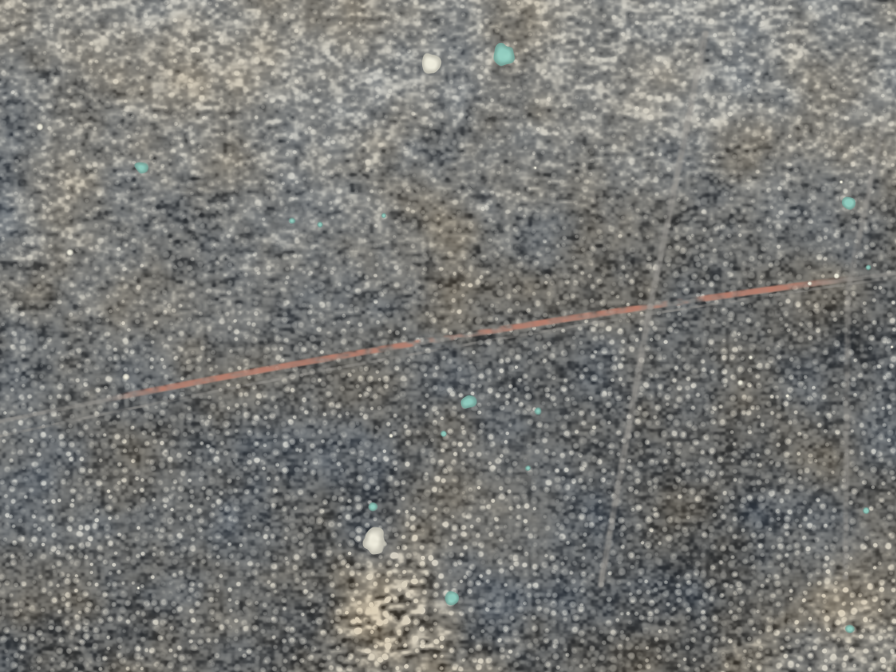
Write a Shadertoy shader that draws this texture.

```glsl
// Weathered dark metal plate: leathery grain, pale specks, dust, scratches and mint paint spots.

const vec3 SHADOW = vec3(0.17, 0.18, 0.19);
const vec3 MIDTONE = vec3(0.46, 0.465, 0.46);
const vec3 HIGHLIGHT = vec3(0.82, 0.81, 0.77);
const vec3 RUST = vec3(0.73, 0.49, 0.42);
const vec3 SCRATCH = vec3(0.60, 0.59, 0.57);
const vec3 MINT = vec3(0.53, 0.76, 0.71);
const vec3 CHALK = vec3(0.90, 0.89, 0.83);

vec2 hash22(vec2 p) {
    vec3 q = fract(p.xyx * vec3(0.1031, 0.1030, 0.0973));
    q += dot(q, q.yzx + 33.33);
    return fract((q.xx + q.yz) * q.zy);
}

float noise(vec2 p) {
    vec2 i = floor(p), f = fract(p);
    f = f * f * (3.0 - 2.0 * f);
    float low = mix(hash22(i).x, hash22(i + vec2(1, 0)).x, f.x);
    float high = mix(hash22(i + vec2(0, 1)).x, hash22(i + vec2(1, 1)).x, f.x);
    return mix(low, high, f.y);
}

float fbm(vec2 p) {
    float sum = 0.0, gain = 0.533;
    for (int i = 0; i < 4; i++) {
        sum += gain * noise(p);
        p = mat2(1.6, 1.2, -1.2, 1.6) * p + 7.3;
        gain *= 0.5;
    }
    return sum;
}

// Soft round grains of random size and brightness, one per cell
float speckles(vec2 p) {
    vec2 cell = floor(p);
    float best = 0.0;
    for (int y = -1; y <= 1; y++)
    for (int x = -1; x <= 1; x++) {
        vec2 id = cell + vec2(x, y);
        vec2 look = hash22(id + 91.7);
        float d = length(p - id - 0.15 - 0.7 * hash22(id));
        float radius = mix(0.28, 0.55, look.x);
        best = max(best, smoothstep(radius, radius * 0.3, d) * look.y);
    }
    return best;
}

float segment(vec2 p, vec2 a, vec2 b) {
    vec2 ab = b - a;
    return length(p - a - ab * clamp(dot(p - a, ab) / dot(ab, ab), 0.0, 1.0));
}

float stroke(float d, float width, float blur) {
    return 1.0 - smoothstep(width - blur, width + blur, abs(d));
}

// Paint drop with a slightly ragged rim and a shaded edge
vec3 drop(vec3 color, vec2 p, vec2 center, float radius, vec3 paint, float blur) {
    float d = length(p - center) + (noise(p * 90.0) - 0.5) * radius * 0.5;
    float shade = mix(1.08, 0.85, smoothstep(0.3, 1.0, d / radius));
    return mix(color, paint * shade, 0.92 * stroke(d, radius, blur));
}

vec3 scatterDrops(vec3 color, vec2 p, float seed, float aspect, vec2 sizes, vec3 paint, float blur) {
    for (int i = 0; i < 13; i++) {
        vec2 h = hash22(vec2(float(i) * 3.7, seed));
        float size = hash22(h * 97.0 + seed).x;
        vec2 center = vec2(h.x * aspect, h.y * 0.85);
        color = drop(color, p, center, mix(sizes.x, sizes.y, size * size), paint, blur);
    }
    return color;
}

float surfaceTone(vec2 p, float upper, float dust) {
    vec2 warped = p + 0.012 * vec2(noise(p * 23.0), noise(p * 19.0 + 5.0));
    float wrinkles = noise(warped * vec2(32.0, 85.0)) - 0.5;
    float grain = noise(warped * vec2(88.0, 135.0)) - 0.5;
    float grit = noise(p * vec2(170.0, 200.0) + 31.0) - 0.5;
    float tone = mix(0.33, 0.425, upper) + 0.12 * smoothstep(0.6, 1.0, p.y);
    tone += (fbm(p * vec2(4.0, 6.0)) - 0.5) * 0.22;
    tone += wrinkles * mix(0.06, 0.17, upper) + grain * mix(0.16, 0.34, upper) + grit * 0.22;
    tone += speckles(p * 72.0) * mix(0.40, 0.17, upper);
    return tone + dust * (0.13 + 0.35 * grain);
}

void mainImage(out vec4 fragColor, in vec2 fragCoord) {
    vec2 p = fragCoord / iResolution.y;
    float aspect = iResolution.x / iResolution.y;
    float blur = max(0.0015, 0.8 / iResolution.y);

    // Plate and dust
    float curve = p.y - (0.373 + 0.205 * p.x - 0.03 * p.x * p.x);
    float upper = smoothstep(-0.12, 0.25, curve);
    float patches = smoothstep(0.42, 0.68, fbm(p * 7.0 + 3.0));
    float dust = patches * smoothstep(0.24, 0.06, p.y);
    dust += 0.9 * smoothstep(0.13, 0.02, length((p - vec2(0.59, 0.12)) * vec2(1.2, 0.8)));
    float tone = surfaceTone(p, upper, dust);
    vec3 color = mix(SHADOW, MIDTONE, smoothstep(0.10, 0.46, tone));
    color = mix(color, HIGHLIGHT, smoothstep(0.40, 0.88, tone));
    float warmth = (fbm(p * 9.0 + 20.0) - 0.45) * 0.12 + dust * 0.025;
    color += warmth * vec3(0.6, 0.1, -0.6);

    // Long curved scratch with broken rust
    float wear = noise(p * vec2(95.0, 140.0));
    float rust = smoothstep(0.25, 0.55, noise(vec2(p.x * 6.0, 4.0)) + 0.3 * wear);
    rust *= smoothstep(0.15, 0.25, p.x) * smoothstep(1.28, 1.15, p.x);
    color = mix(color, SCRATCH, stroke(curve, 0.003, blur * 1.5) * (0.35 + 0.4 * wear));
    color = mix(color, RUST, stroke(curve - 0.001, 0.0045, blur * 1.5) * rust * (0.45 + 0.5 * wear));
    float parallel = curve + 0.022 - 0.012 * p.x;
    color = mix(color, SCRATCH, stroke(parallel, 0.002, blur) * wear * 0.7);

    // Steep pale scratches
    float steep = segment(p, vec2(1.05, 0.95), vec2(0.965, 0.53));
    steep = min(steep, segment(p, vec2(0.965, 0.53), vec2(0.894, 0.13)));
    float right = segment(p, vec2(1.315, 0.82), vec2(1.262, 0.57));
    right = min(right, segment(p, vec2(1.262, 0.57), vec2(1.258, 0.14)));
    color = mix(color, SCRATCH, stroke(steep, 0.0045, 0.003) * (0.35 + 0.5 * wear));
    color = mix(color, SCRATCH, stroke(right, 0.004, 0.003) * (0.2 + 0.5 * wear));

    // Paint drops and chalk flecks
    color = scatterDrops(color, p, 12.0, aspect, vec2(0.004, 0.010), MINT, blur);
    color = scatterDrops(color, p, 47.0, aspect, vec2(0.002, 0.006), CHALK, blur);
    color = drop(color, p, vec2(0.75, 0.918), 0.016, MINT, blur);
    color = drop(color, p, vec2(0.698, 0.403), 0.011, MINT, blur);
    color = drop(color, p, vec2(0.643, 0.906), 0.014, CHALK, blur);
    color = drop(color, p, vec2(0.557, 0.196), 0.018, CHALK, blur);
    fragColor = vec4(clamp(color, 0.0, 1.0), 1.0);
}
```
